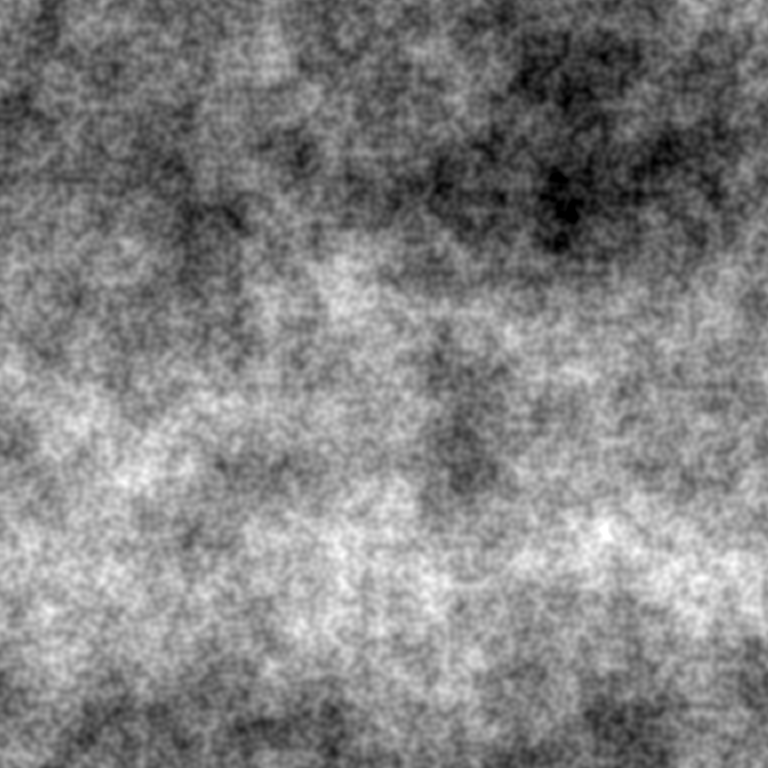
Write a Shadertoy shader that draws this texture.

```glsl
// Grey cloudy grain: seamless fractal gradient noise over soft horizontal bands.
// Octaves of nearly equal strength give pink noise; each lattice wraps at its
// own whole frequency, so the tile repeats without a seam.

const float TAU = 6.2831853;

const float MEAN_GREY = 0.51;

// Horizontal bands: one broad wave and its third harmonic
const float BROAD_STRENGTH = 0.155;
const float BROAD_PEAK = 0.36;
const float NARROW_COUNT = 3.0;
const float NARROW_STRENGTH = 0.045;
const float NARROW_PEAK = 0.25;

// Cloud and grain octaves
const int OCTAVES = 6;
const float BASE_CELLS = 3.0;
const float CLOUD_STRENGTH = 0.245;
const float OCTAVE_GAIN = 0.93;
const float SEED = 4.0;

float hash(vec2 p) {
    return fract(sin(dot(p, vec2(127.1, 311.7))) * 43758.5453);
}

// Slope of one lattice corner along the offset from that corner
float cornerSlope(vec2 corner, vec2 offset, float cells, float seed) {
    float angle = TAU * hash(mod(corner, cells) + seed * vec2(17.3, 9.7));
    return dot(vec2(cos(angle), sin(angle)), offset);
}

// Gradient noise that repeats after a whole number of cells
float tiledNoise(vec2 p, float cells, float seed) {
    vec2 cell = floor(p);
    vec2 f = p - cell;
    vec2 blend = f * f * f * (f * (f * 6.0 - 15.0) + 10.0);
    vec2 e = vec2(1.0, 0.0);
    float bottom = mix(cornerSlope(cell, f, cells, seed),
                       cornerSlope(cell + e.xy, f - e.xy, cells, seed), blend.x);
    float top = mix(cornerSlope(cell + e.yx, f - e.yx, cells, seed),
                    cornerSlope(cell + e.xx, f - e.xx, cells, seed), blend.x);
    return mix(bottom, top, blend.y);
}

// Sum of octaves, each shifted so that the lattices do not line up
float clouds(vec2 uv) {
    float total = 0.0;
    float strength = CLOUD_STRENGTH;
    float cells = BASE_CELLS;
    for (int i = 0; i < OCTAVES; i++) {
        float seed = SEED + float(i);
        vec2 shift = vec2(hash(vec2(seed, 1.3)), hash(vec2(seed, 7.9)));
        total += strength * tiledNoise(uv * cells + shift, cells, seed);
        strength *= OCTAVE_GAIN;
        cells *= 2.0;
    }
    return total;
}

float bands(float y) {
    return BROAD_STRENGTH * cos(TAU * (y - BROAD_PEAK))
         + NARROW_STRENGTH * cos(TAU * NARROW_COUNT * (y - NARROW_PEAK));
}

void mainImage(out vec4 fragColor, in vec2 fragCoord) {
    vec2 uv = fragCoord / iResolution.xy;
    float grey = MEAN_GREY + bands(uv.y) + clouds(uv);
    fragColor = vec4(vec3(clamp(grey, 0.0, 1.0)), 1.0);
}
```
